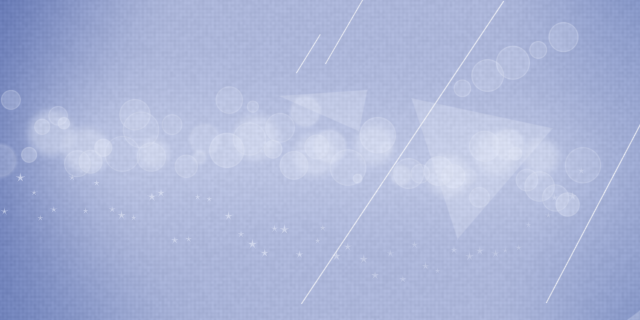
Give the GLSL for this background, as a WebGL 1 fragment shader.

```glsl
precision highp float;

uniform vec2 u_resolution;

const vec3 DEEP_BLUE = vec3(0.36, 0.44, 0.69);
const vec3 PERIWINKLE = vec3(0.67, 0.71, 0.85);
const vec3 SLATE = vec3(0.50, 0.57, 0.77);
const vec3 HAZE = vec3(0.79, 0.82, 0.92);
const vec3 PALE = vec3(0.88, 0.90, 0.96);

float hash(float n) {
  return fract(sin(n * 12.9898) * 43758.5453);
}

float hash2(vec2 p) {
  return fract(sin(dot(p, vec2(12.9898, 78.233))) * 43758.5453);
}

float noise(vec2 p) {
  vec2 i = floor(p), f = fract(p);
  f = f * f * (3.0 - 2.0 * f);
  return mix(mix(hash2(i), hash2(i + vec2(1.0, 0.0)), f.x),
             mix(hash2(i + vec2(0.0, 1.0)), hash2(i + 1.0), f.x), f.y);
}

// Coverage of a signed distance with an edge of the given softness
float cover(float d, float soft) {
  return 1.0 - smoothstep(-soft, soft, d);
}

float segment(vec2 p, vec2 a, vec2 b, float width, float px) {
  vec2 d = b - a;
  float t = clamp(dot(p - a, d) / dot(d, d), 0.0, 1.0);
  return cover(length(p - a - d * t) - width, px);
}

// Signed distance to the line a-b, negative on its right side
float edge(vec2 p, vec2 a, vec2 b) {
  vec2 d = normalize(b - a);
  return dot(p - a, vec2(-d.y, d.x));
}

// Corners run clockwise
float triangle(vec2 p, vec2 a, vec2 b, vec2 c, float px) {
  return cover(max(edge(p, a, b), max(edge(p, b, c), edge(p, c, a))), px);
}

float star(vec2 p, float radius, float px) {
  float fold = 0.628319;
  float a = abs(mod(atan(p.x, p.y) + fold, 2.0 * fold) - fold);
  vec2 q = length(p) * vec2(sin(a), cos(a));
  return cover(dot(q - vec2(0.0, radius), vec2(0.936, 0.35)), px);
}

float glow(vec2 p, vec2 center, float radius) {
  return 0.42 * cover(length(p - center) - radius, 0.022);
}

float bubble(vec2 p, vec2 center, float radius, float fill, float rim, float soft) {
  float d = length(p - center) - radius;
  return fill * cover(d, soft) + rim * cover(abs(d) - 0.0015, soft);
}

vec3 backdrop(vec2 p) {
  float light = smoothstep(-0.2, 0.6, p.x + 0.12 * sin(3.1416 * p.y));
  vec3 color = mix(DEEP_BLUE, PERIWINKLE, light);
  float corner = smoothstep(1.5, 2.1, p.x) * (0.35 + 1.6 * pow(abs(p.y - 0.5), 1.5));
  color = mix(color, SLATE, clamp(corner, 0.0, 1.0));
  color = mix(color, SLATE, 0.35 * smoothstep(0.3, 0.0, p.y) * smoothstep(1.0, 0.0, p.x));
  float band = exp(-pow((p.y - 0.56 + 0.05 * p.x) / 0.2, 2.0));
  band *= smoothstep(-0.1, 0.4, p.x) * smoothstep(2.05, 1.6, p.x);
  return mix(color, HAZE, 0.5 * band);
}

void main() {
  vec2 p = gl_FragCoord.xy / u_resolution.y;
  float px = 1.0 / u_resolution.y;
  vec3 color = backdrop(p);

  // Translucent triangles
  float pane = triangle(p, vec2(0.872, 0.70), vec2(1.148, 0.719), vec2(1.122, 0.59), px);
  pane += triangle(p, vec2(1.286, 0.693), vec2(1.727, 0.599), vec2(1.43, 0.253), px);
  pane += triangle(p, vec2(1.96, 0.0), vec2(2.0, 0.03), vec2(2.0, 0.0), px);
  color = mix(color, PALE, 0.3 * pane);

  // Blurred lights along the band
  color = mix(color, PALE, glow(p, vec2(0.16, 0.585), 0.07));
  color = mix(color, PALE, glow(p, vec2(0.27, 0.53), 0.07));
  color = mix(color, PALE, glow(p, vec2(0.48, 0.52), 0.045));
  color = mix(color, PALE, glow(p, vec2(0.80, 0.57), 0.07));
  color = mix(color, PALE, glow(p, vec2(0.985, 0.515), 0.065));
  color = mix(color, PALE, glow(p, vec2(1.17, 0.545), 0.06));
  color = mix(color, PALE, glow(p, vec2(1.40, 0.45), 0.065));
  color = mix(color, PALE, glow(p, vec2(1.55, 0.52), 0.065));
  color = mix(color, PALE, glow(p, vec2(1.69, 0.51), 0.055));

  // Bubbles drifting down towards the right
  for (int i = 0; i < 46; i++) {
    float n = float(i) + 1.0;
    float x = 0.04 * n - 0.03 + 0.04 * (hash(n) - 0.5);
    float y = 0.59 - 0.11 * smoothstep(0.6, 1.5, x) - 0.1 * smoothstep(1.6, 1.85, x);
    y += 0.22 * (hash(n + 50.0) - 0.5);
    float radius = mix(0.014, 0.056, hash(n + 100.0));
    float soft = mix(px, 0.012, step(0.75, hash(n + 150.0)));
    float fill = mix(0.08, 0.38, hash(n + 200.0));
    color = mix(color, PALE, bubble(p, vec2(x, y), radius, fill, 0.25, soft));
  }

  // Bubbles climbing to the upper right
  for (int i = 0; i < 5; i++) {
    float n = float(i);
    vec2 center = vec2(1.445 + 0.079 * n, 0.724 + 0.04 * n);
    float radius = 0.042 + 0.016 * sin(2.0 * n - 1.5);
    color = mix(color, PALE, bubble(p, center, radius, 0.2, 0.3, px));
  }

  // Trail of small stars
  for (int i = 0; i < 46; i++) {
    float n = float(i) + 300.0;
    float x = 0.02 + 0.04 * float(i) + 0.03 * (hash(n) - 0.5);
    float y = 0.38 - 0.18 * smoothstep(0.1, 1.3, x) + 0.2 * smoothstep(1.5, 1.85, x);
    y += 0.16 * (hash(n + 50.0) - 0.5);
    float radius = mix(0.005, 0.012, hash(n + 100.0));
    float strength = mix(0.7, 0.4, smoothstep(0.8, 1.3, x));
    color = mix(color, PALE, strength * star(p - vec2(x, y), radius, px));
  }

  // Slanted white lines
  float lines = segment(p, vec2(1.139, 1.01), vec2(1.018, 0.802), 0.0012, px);
  lines += segment(p, vec2(1.0, 0.891), vec2(0.927, 0.773), 0.0012, px);
  lines += segment(p, vec2(1.573, 0.995), vec2(0.943, 0.052), 0.0014, px);
  lines += segment(p, vec2(2.0, 0.609), vec2(1.708, 0.055), 0.0014, px);
  color = mix(color, vec3(0.98), 0.85 * min(lines, 1.0));

  // Woven paper grain
  vec2 weave = sin(p * 6.28319 * 80.0);
  color += 0.008 * (weave.x + weave.y) + 0.03 * (noise(p * 110.0) - 0.5);
  gl_FragColor = vec4(color, 1.0);
}
```
